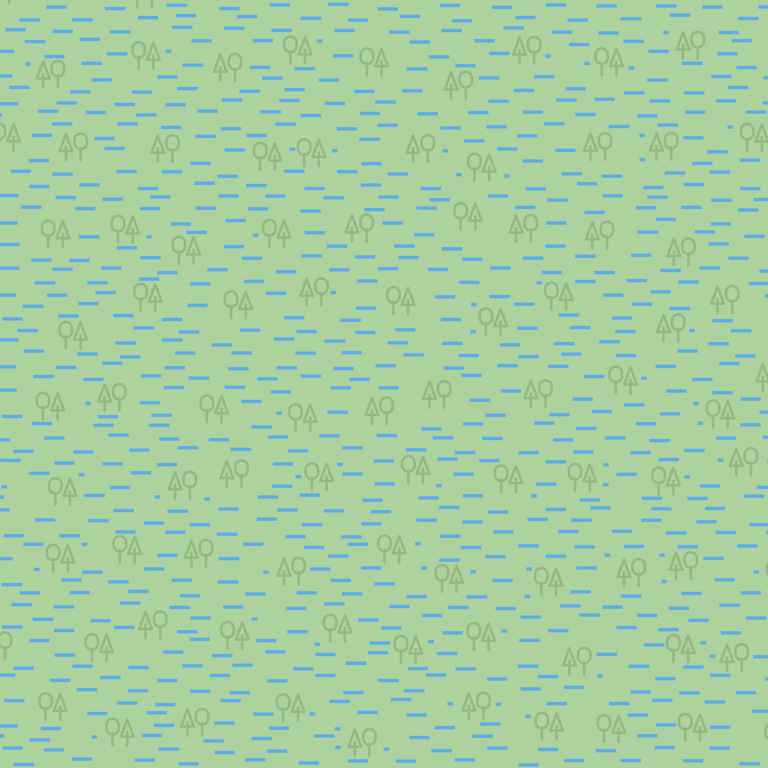
A Shadertoy shader for this pattern:

```glsl
// Pale green field with scattered pairs of outlined trees among short blue dashes.

#define TREE_CELLS 9.3                 // tree pairs per canvas side
#define TREE_JITTER 0.54               // scatter, in cells
#define TREE_UNIT 0.00087              // drawing unit of a tree pair
#define TREE_STROKE 1.9                // half stroke, in drawing units
#define DASH_GRID vec2(14.0, 64.0)     // dashes per row, rows
#define DASH_JITTER vec2(0.32, 0.5)    // scatter, in cells
#define DASH_HALF vec2(0.0132, 0.0022) // half size of a dash
#define DOT_HALF 0.0036                // half length of a shortened dash
#define CLEARING vec2(0.021, 0.0225)   // half size of the gap around trees
#define SOFTNESS 0.0010                // edge blur

const vec3 FIELD_GREEN = vec3(0.68, 0.825, 0.62);
const vec3 WATER_BLUE  = vec3(0.36, 0.675, 0.915);
const vec3 TREE_GREEN  = vec3(0.575, 0.72, 0.51);

vec2 hash22(vec2 p) {
    vec3 q = fract(p.xyx * vec3(0.1031, 0.1030, 0.0973));
    q += dot(q, q.yzx + 33.33);
    return fract((q.xx + q.yz) * q.zy);
}

float segment(vec2 p, vec2 a, vec2 b) {
    vec2 ab = b - a;
    return length(p - a - ab * clamp(dot(p - a, ab) / dot(ab, ab), 0.0, 1.0));
}

float box(vec2 p, vec2 halfSize) {
    vec2 d = abs(p) - halfSize;
    return length(max(d, 0.0)) + min(max(d.x, d.y), 0.0);
}

// Offset from the nearest tree pair; z is -1 when the pair is mirrored.
vec3 nearestTrees(vec2 p) {
    vec2 g = p * TREE_CELLS;
    vec3 nearest = vec3(0.0, 0.0, 1.0);
    float best = 1e3;
    for (int j = -1; j <= 1; j++)
    for (int i = -1; i <= 1; i++) {
        float row = floor(g.y) + float(j);
        float shift = 0.5 * mod(row, 2.0);
        vec2 id = vec2(floor(g.x - shift) + float(i), row);
        vec2 jitter = (hash22(id + 17.0) - 0.5) * TREE_JITTER;
        vec2 d = (g - id - vec2(shift, 0.0) - 0.5 - jitter) / TREE_CELLS;
        float dist = max(abs(d.x) * 0.67, abs(d.y));
        if (dist < best) {
            best = dist;
            nearest = vec3(d, hash22(id + 71.0).x < 0.4 ? -1.0 : 1.0);
        }
    }
    return nearest;
}

// Distance to the strokes of one round tree and one pointed tree.
float treePair(vec2 p) {
    vec2 r = p + vec2(11.0, 0.0);
    float crown = abs(segment(r, vec2(0.0, 6.0), vec2(0.0, 10.5)) - 9.3);
    float roundTree = min(crown, segment(r, vec2(0.0, -2.0), vec2(0.0, -20.0)));

    vec2 t = vec2(abs(p.x - 11.0), p.y);
    float side = segment(t, vec2(0.0, 19.0), vec2(9.5, -6.5));
    float base = segment(t, vec2(0.0, -6.5), vec2(9.5, -6.5));
    float trunk = segment(t, vec2(0.0, 0.0), vec2(0.0, -20.0));
    return min(roundTree, min(min(side, base), trunk)) - TREE_STROKE;
}

// Distance to the dashes, which shorten or vanish beside trees.
float dashes(vec2 p) {
    vec2 g = p * DASH_GRID;
    float dist = 1.0;
    for (int j = -1; j <= 1; j++)
    for (int i = -1; i <= 1; i++) {
        float row = floor(g.y) + float(j);
        float shift = 0.5 * mod(row, 2.0) + 0.3 * hash22(vec2(row, 5.0)).x;
        vec2 id = vec2(floor(g.x - shift) + float(i), row);
        vec2 jitter = (hash22(id + 131.0) - 0.5) * DASH_JITTER;
        vec2 centre = (id + vec2(shift, 0.0) + 0.5 + jitter) / DASH_GRID;

        vec2 gap = abs(nearestTrees(centre).xy) - CLEARING;
        bool clear = gap.y > 0.0;
        float halfLength = clear || gap.x > DASH_HALF.x ? DASH_HALF.x : DOT_HALF;
        if (clear || gap.x > DOT_HALF)
            dist = min(dist, box(p - centre, vec2(halfLength, DASH_HALF.y)));
    }
    return dist;
}

void mainImage(out vec4 fragColor, in vec2 fragCoord) {
    vec2 p = fragCoord / iResolution.y;
    float soft = max(SOFTNESS, 0.6 / iResolution.y);

    vec3 trees = nearestTrees(p);
    float treeDist = treePair(trees.xy * vec2(trees.z, 1.0) / TREE_UNIT) * TREE_UNIT;

    vec3 color = FIELD_GREEN;
    color = mix(color, WATER_BLUE, smoothstep(soft, -soft, dashes(p)));
    color = mix(color, TREE_GREEN, smoothstep(soft, -soft, treeDist));
    fragColor = vec4(color, 1.0);
}
```
